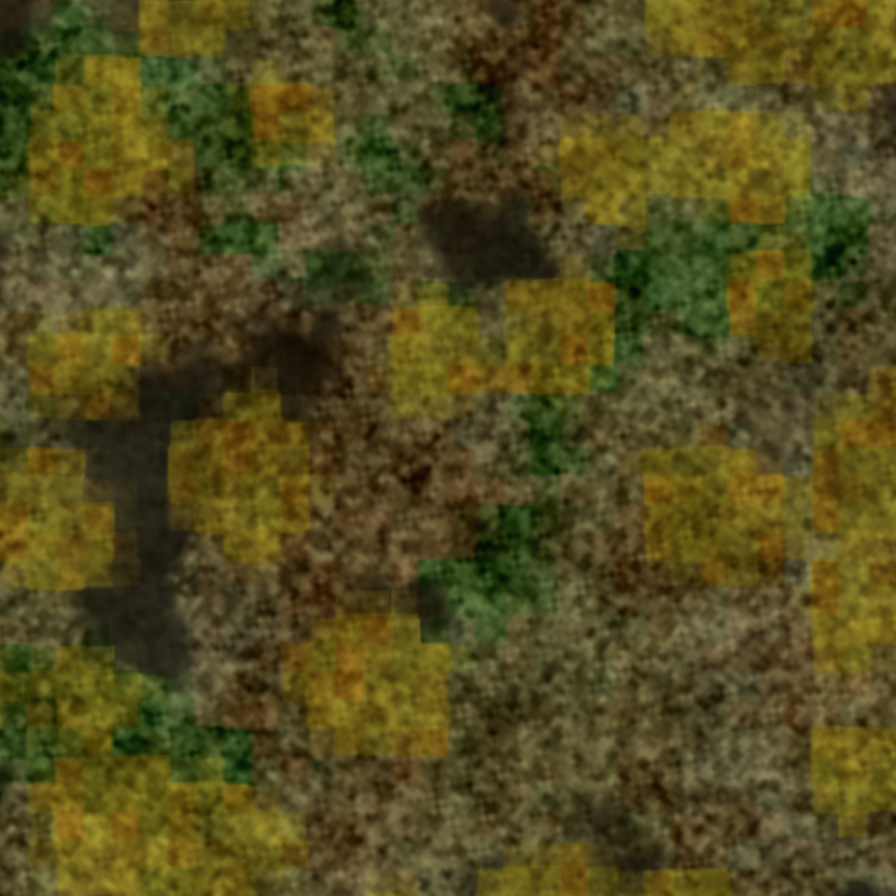
This texture is drawn by a Shadertoy shader. Its source:

```glsl
// Autumn woodland canopy from above: olive scrub, yellow crowns, green and brown patches, soft colour blocks.

const vec3 OLIVE  = vec3(0.315, 0.292, 0.155);
const vec3 GREY   = vec3(0.345, 0.320, 0.205);
const vec3 YELLOW = vec3(0.450, 0.395, 0.080);
const vec3 ORANGE = vec3(0.460, 0.345, 0.075);
const vec3 BROWN  = vec3(0.310, 0.235, 0.110);
const vec3 GREEN  = vec3(0.165, 0.265, 0.085);
const float BLOCKS = 32.0;
const float CROWN_GRID = 5.5;

float hash(vec2 p) {
    return fract(sin(dot(p, vec2(127.1, 311.7))) * 43758.5453);
}

float noise(vec2 p) {
    vec2 i = floor(p), f = fract(p);
    f = f * f * (3.0 - 2.0 * f);
    float low = mix(hash(i), hash(i + vec2(1.0, 0.0)), f.x);
    float high = mix(hash(i + vec2(0.0, 1.0)), hash(i + 1.0), f.x);
    return mix(low, high, f.y);
}

float fbm(vec2 p) {
    float sum = 0.0, weight = 0.53;
    for (int i = 0; i < 4; i++) {
        sum += weight * noise(p);
        p = mat2(1.6, 1.2, -1.2, 1.6) * p + 7.3;
        weight *= 0.5;
    }
    return sum;
}

// Staircase coordinate with soft steps, flat around each block centre
vec2 softBlock(vec2 p) {
    vec2 q = p - 0.5;
    return floor(q) + 0.5 + smoothstep(0.32, 0.68, fract(q));
}

// Coverage of scattered, ragged tree crowns
float crowns(vec2 p, float presence, float raggedness) {
    vec2 cell = floor(p);
    float cover = 0.0;
    for (int y = -1; y <= 1; y++) {
        for (int x = -1; x <= 1; x++) {
            vec2 id = cell + vec2(x, y);
            vec2 centre = id + 0.2 + 0.6 * vec2(hash(id + 3.1), hash(id + 8.7));
            vec2 stretch = mix(vec2(0.85), vec2(1.2), vec2(hash(id + 5.3), hash(id + 1.9)));
            float radius = mix(0.30, 0.56, hash(id + 12.4));
            float dist = length((p - centre) * stretch) + raggedness - radius;
            float present = step(hash(id + 21.6), presence);
            cover = max(cover, present * (1.0 - smoothstep(-0.10, 0.10, dist)));
        }
    }
    return cover;
}

// Broad hue of the canopy
vec3 canopyColour(vec2 p, float crown, float jitter) {
    vec3 colour = mix(OLIVE, GREY, smoothstep(0.35, 0.70, fbm(p * 6.0 + 31.0)));
    colour = mix(colour, BROWN, 0.85 * smoothstep(0.56, 0.68, fbm(p * 5.0 + 53.0)));
    colour = mix(colour, GREEN, 0.9 * smoothstep(0.61, 0.69, fbm(p * 5.5 + 17.0)));
    vec3 leaf = mix(YELLOW, ORANGE, smoothstep(0.60, 0.95, jitter));
    return mix(colour, leaf, crown * mix(0.70, 1.0, jitter));
}

// Fine leaf speckle, centred on zero
float leafGrain(vec2 p) {
    vec2 turned = mat2(0.8, 0.6, -0.6, 0.8) * p;
    return 0.58 * noise(p * 82.0) + 0.42 * noise(turned * 145.0 + 9.0) - 0.5;
}

void mainImage(out vec4 fragColor, in vec2 fragCoord) {
    vec2 uv = fragCoord / iResolution.y;

    // Colour varies in coarse soft blocks, light stays fine
    vec2 block = softBlock(uv * BLOCKS);
    vec2 hueUv = mix(uv, block / BLOCKS, 0.85);
    float jitter = noise(block - 0.5);
    float raggedness = 0.5 * (fbm(hueUv * 14.0) - 0.5);
    float crown = crowns(hueUv * CROWN_GRID + 40.0, 0.53, raggedness);
    vec3 colour = canopyColour(hueUv, crown, jitter);
    colour += vec3(0.030, -0.010, -0.015) * (noise(block + 60.5) - 0.5);

    // Clumps of foliage and dark gaps between the crowns
    float clumps = fbm(uv * 13.0 + 71.0) - 0.5;
    float gap = smoothstep(0.57, 0.73, fbm(uv * 7.0 + 90.0)) * (1.0 - 0.8 * crown);
    float light = 0.26 * clumps + mix(0.40, 0.34, crown) * leafGrain(uv) * (1.0 - 0.5 * gap);
    colour += light * mix(vec3(1.0, 1.0, 0.82), vec3(1.0, 0.98, 0.45), crown);
    colour *= 1.0 - 0.58 * gap;

    fragColor = vec4(clamp(colour, 0.02, 1.0), 1.0);
}
```
